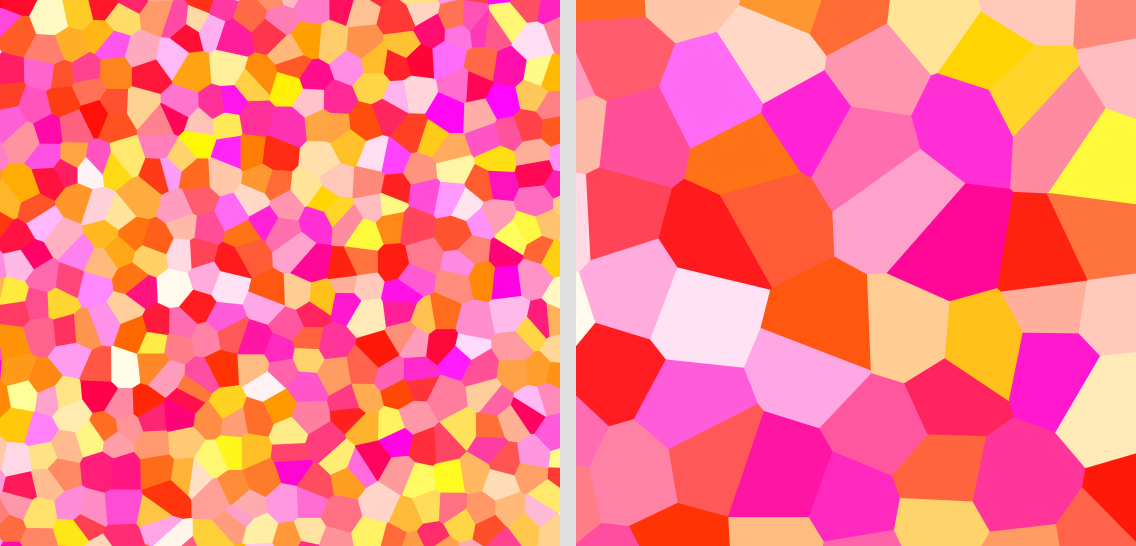
Left: the whole. Right: its middle third, enlarged.
A Shadertoy shader for this pattern:

```glsl
// Mosaic of flat Voronoi cells in random warm tints, from magenta through red to yellow.

// Integer hash: four random values in 0..1 per grid cell
vec4 hashCell(ivec2 cell) {
    uvec4 v = uvec4(cell.x + 512, cell.y + 512, 17, 91);
    v = v * 1664525u + 1013904223u;
    for (int i = 0; i < 2; i++) {
        v.x += v.y * v.w;
        v.y += v.z * v.x;
        v.z += v.x * v.y;
        v.w += v.y * v.z;
        v ^= v >> 16u;
    }
    return vec4(v >> 8u) / 16777216.0;
}

void mainImage(out vec4 fragColor, in vec2 fragCoord) {
    float cellsPerHeight = 20.0;
    vec2 p = fragCoord / iResolution.y * cellsPerHeight;
    float pixel = cellsPerHeight / iResolution.y;
    ivec2 home = ivec2(floor(p));

    // Find the two nearest jittered seeds and their tints
    float nearDist = 1e3, nextDist = 1e3;
    vec2 nearSeed = vec2(0.0), nextSeed = vec2(1.0);
    vec2 nearTint = vec2(0.0), nextTint = vec2(0.0);
    for (int y = -2; y <= 2; y++) {
        for (int x = -2; x <= 2; x++) {
            ivec2 cell = home + ivec2(x, y);
            vec4 rnd = hashCell(cell);
            vec2 seed = vec2(cell) + 0.5 + 0.88 * (rnd.xy - 0.5);
            vec2 toSeed = seed - p;
            float dist = dot(toSeed, toSeed);
            if (dist < nearDist) {
                nextDist = nearDist; nextSeed = nearSeed; nextTint = nearTint;
                nearDist = dist; nearSeed = seed; nearTint = rnd.zw;
            } else if (dist < nextDist) {
                nextDist = dist; nextSeed = seed; nextTint = rnd.zw;
            }
        }
    }

    // Blend across the shared border over one pixel; red stays full
    float border = (nextDist - nearDist) / (2.0 * distance(nearSeed, nextSeed));
    float coverage = clamp(0.5 + border / pixel, 0.0, 1.0);
    fragColor = vec4(1.0, mix(nextTint, nearTint, coverage), 1.0);
}
```
